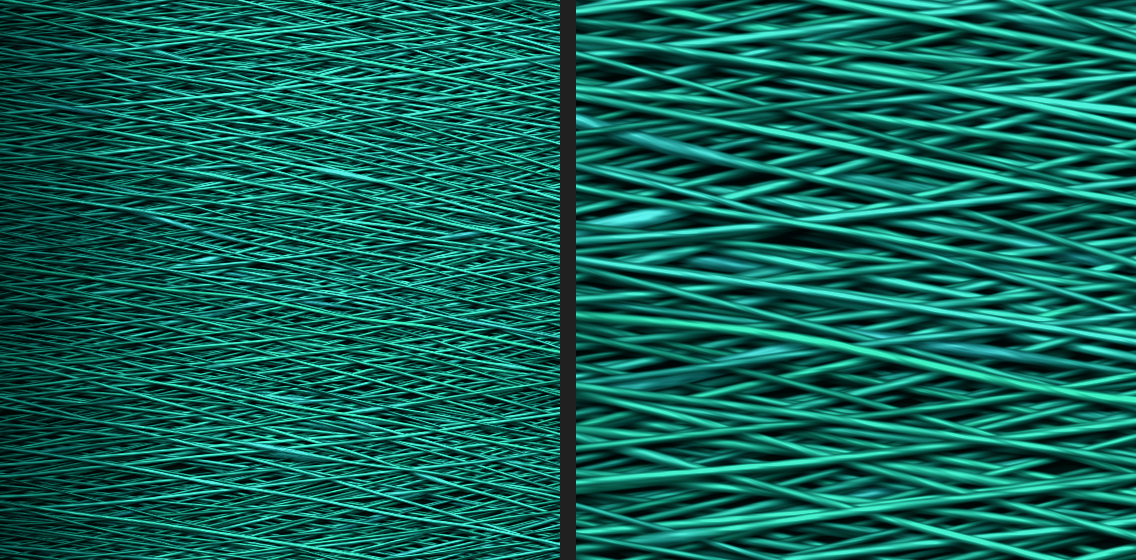
Left, the full canvas; right, a detail of the centre.
Write a three.js fragment shader that draws this texture.

```glsl
// Fine green yarn wound on a spool: crossing layers of thin slanted threads.
// Layers are painted back to front; each thread shades what lies below it,
// and one brightness value is finally turned into the teal colour ramp.

#define LAYERS 14
#define THREAD 0.0026      // half width of a thread
#define SOFT 0.0009        // softness of thread edges
#define BACK_GAP 0.010     // thread spacing in the deepest layer
#define FRONT_GAP 0.042    // thread spacing in the top layer
#define DENSITY 0.64       // share of rows that hold a thread
#define SHADOW 0.56        // darkness of the cast shadow
#define MIN_SLOPE 0.11
#define MAX_SLOPE 0.29
#define BACK_LIGHT 0.62
#define FRONT_LIGHT 0.97

varying vec2 vUv;

float hash(vec2 p) {
  return fract(sin(dot(p, vec2(127.1, 311.7))) * 43758.5453);
}

float noise(vec2 p) {
  vec2 cell = floor(p);
  vec2 f = fract(p);
  f = f * f * (3.0 - 2.0 * f);
  float low = mix(hash(cell), hash(cell + vec2(1.0, 0.0)), f.x);
  float high = mix(hash(cell + vec2(0.0, 1.0)), hash(cell + vec2(1.0, 1.0)), f.x);
  return mix(low, high, f.y);
}

// Paints one thread over yarn = (brightness, blueness).
vec2 paintThread(vec2 yarn, float x, float row, float id, float gap, float layer) {
  vec2 key = vec2(id, layer * 17.3 + 5.0);
  float pick = hash(key);
  float tilt = hash(key + 0.37) - 0.5;
  float tone = hash(key + 0.71);

  // Threads come in loose bundles, with gaps between them.
  float bundle = noise(vec2(id * 0.22, layer * 9.0));
  float present = step(hash(key + 1.9), DENSITY + 0.5 * (bundle - 0.5));

  // Path: jittered row, own tilt and a slight waver.
  float waver = noise(vec2(x * 6.0 + pick * 70.0, id)) - 0.5;
  float centre = id + 0.2 + 0.6 * pick + 1.2 * tilt * (x - 0.5) + 0.22 * waver;
  float offset = (row - centre) * gap;

  // Rare slubs swell the thread into a paler, bluish wisp.
  float slub = smoothstep(0.86, 0.98, noise(vec2(x * 7.0 + pick * 90.0, id * 3.0)));
  float halfWidth = THREAD * mix(0.75, 1.2, tone) * (1.0 + 0.9 * slub);
  float across = offset / halfWidth;

  float shade = 1.0 - smoothstep(0.5, 2.2, abs(across + 0.7));
  yarn.x *= 1.0 - SHADOW * present * shade;

  // Rounded body lit from above, streaked by fibres and twist.
  float body = mix(0.28, 1.0, exp(-2.2 * (across - 0.25) * (across - 0.25)));
  float fibre = noise(vec2(x * 110.0 + across * 1.5, id * 5.0 + across * (1.2 + 2.0 * slub)));
  float sweep = noise(vec2(x * 9.0 + pick * 40.0, id * 2.0 + layer));
  float light = mix(BACK_LIGHT, FRONT_LIGHT, layer / float(LAYERS - 1));
  light *= body * mix(0.8, 1.15, tone) * mix(0.78, 1.2, fibre) * mix(0.78, 1.18, sweep);

  float cover = present * (1.0 - smoothstep(halfWidth - SOFT, halfWidth + SOFT, abs(offset)));
  float blueness = 0.7 * hash(key + 2.3) + 0.6 * slub;
  return mix(yarn, vec2(light, blueness), cover);
}

// Deep green shadows rising to light teal.
vec3 yarnColour(float level, float blueness) {
  float g = clamp(level, 0.03, 0.95);
  float red = 0.32 * pow(g, 2.1) * (0.85 + 0.4 * blueness);
  return vec3(red, g, g * mix(0.81, 0.97, blueness));
}

void main() {
  float x = vUv.x;
  vec2 yarn = vec2(0.07, 0.4);

  // Alternate the slant so that successive layers cross.
  for (int i = 0; i < LAYERS; i++) {
    float layer = float(i);
    float depth = layer / float(LAYERS - 1);
    float side = mod(layer, 2.0) < 0.5 ? 1.0 : -1.0;
    float slope = side * mix(MIN_SLOPE, MAX_SLOPE, hash(vec2(layer, 3.0)));
    float gap = mix(BACK_GAP, FRONT_GAP, depth * depth);
    float bow = 0.035 * side * (x - 0.5) * (x - 0.5);
    float row = (vUv.y - slope * (x - 0.5) - bow) / gap + hash(vec2(layer, 8.0));
    for (int k = -1; k <= 1; k++) {
      yarn = paintThread(yarn, x, row, floor(row) + float(k), gap, layer);
    }
  }

  // The round spool turns away from the light on the left.
  float spoolLight = mix(0.42, 1.04, smoothstep(-0.12, 0.5, x));
  spoolLight *= 1.0 - 0.08 * smoothstep(0.85, 1.0, x);
  gl_FragColor = vec4(yarnColour(yarn.x * spoolLight, yarn.y), 1.0);
}
```
